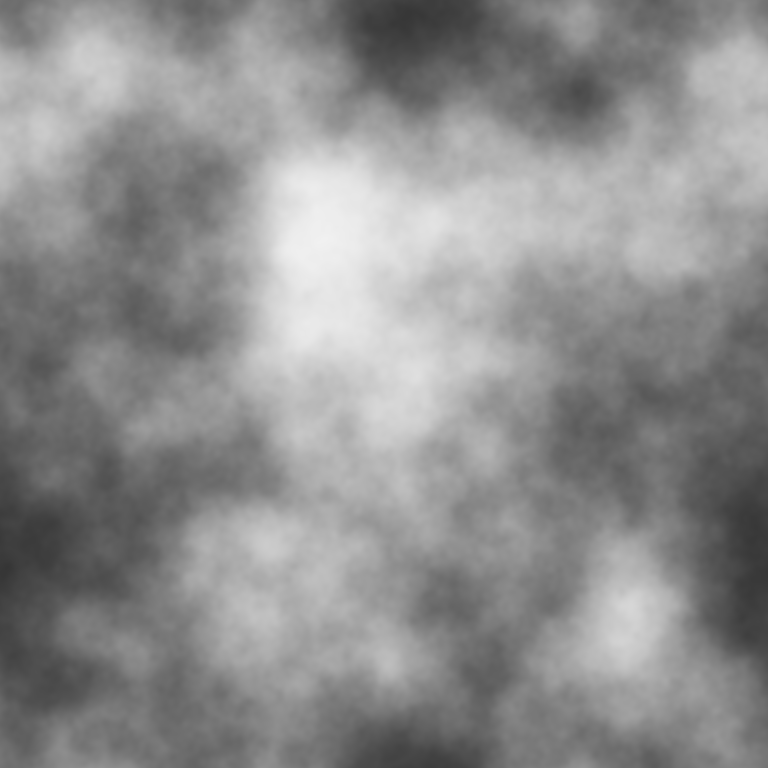
Write a Shadertoy shader that draws this texture.

```glsl
// Soft grey clouds: a seamless random field made only of layered sines.
// Broad billows sum every low whole-number wave; finer wisps come from waves
// fanned out by the golden angle, fading as their frequency rises.

const float TAU = 6.2831853;

float hash(vec2 p) {
    return fract(sin(dot(p, vec2(127.1, 311.7))) * 43758.5453);
}

// One plane wave with a random phase
float wave(vec2 p, vec2 k, vec2 seed) {
    return cos(TAU * (dot(p, k) + hash(seed)));
}

// Large light and dark masses: all waves of the half plane up to radius 4.5
float billows(vec2 p) {
    float sum = 0.0;
    for (int x = 0; x <= 4; x++) {
        for (int y = -4; y <= 4; y++) {
            vec2 k = vec2(x, y);
            float radius = length(k);
            bool mirrored = x == 0 && y <= 0;
            if (mirrored || radius > 4.5) continue;
            sum += wave(p, k, k + 3.0) * 2.5 / (8.0 + radius * radius * radius);
        }
    }
    return sum;
}

// Fine mottling: 24 waves per octave over a little more than four octaves
float wisps(vec2 p) {
    float sum = 0.0;
    for (int i = 0; i < 104; i++) {
        float n = float(i);
        float angle = n * 2.39996;
        float frequency = 4.5 * exp2(n / 24.0);
        vec2 k = round(frequency * vec2(cos(angle), sin(angle)));
        sum += wave(p, k, vec2(n, 17.0)) * 0.21 / frequency;
    }
    return sum;
}

void mainImage(out vec4 fragColor, in vec2 fragCoord) {
    vec2 p = fragCoord / iResolution.y;
    float density = billows(p) + wisps(p);

    // Gentle shoulder keeps the extremes from clipping
    float grey = 0.56 + 0.45 * tanh(0.8 * density);
    fragColor = vec4(vec3(grey), 1.0);
}
```
